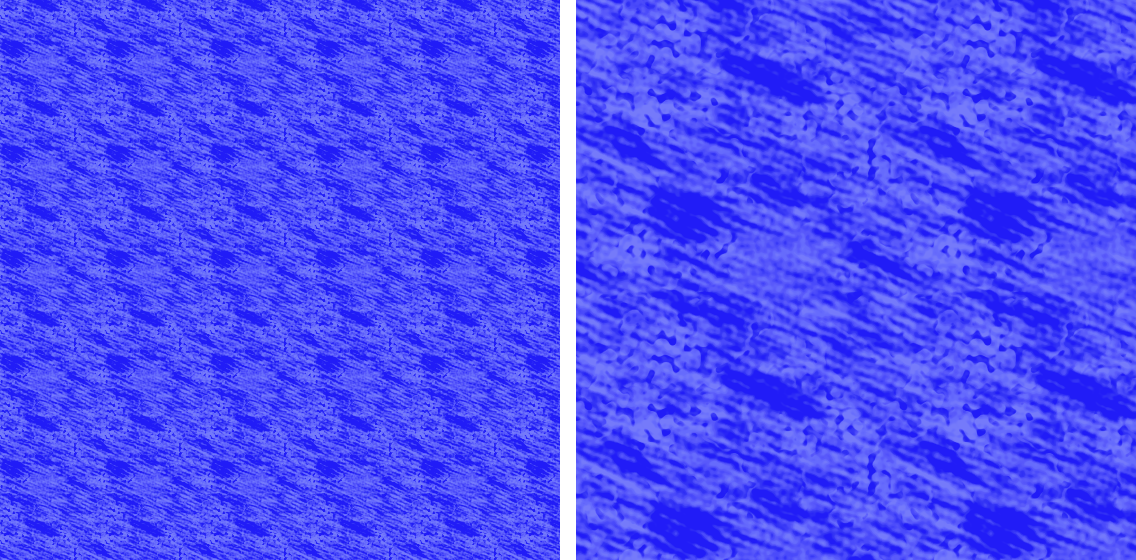
Left, the full canvas; right, a detail of the centre.
This texture map is drawn by a WebGL 2 fragment shader. Its source:

```glsl
#version 300 es
precision highp float;
// Tiled blue weathered grain: slanted stripes, dark gouges and pitted pale crust.

uniform vec2 u_resolution;
out vec4 outColor;

const float TAU = 6.2831853;
const float REPEATS = 16.0 / 3.0;           // tiles across and down
const vec2 GRAIN_DIR = vec2(0.8944, 0.4472); // streak direction, y pointing down
const float STRIPES = 12.0;                 // stripe cycles per tile across
const float WARP = 0.035;                   // raggedness of patch outlines
const float DARK_DEPTH = 1.35;
const float CRUST_HEIGHT = 1.15;
const float PIT_DEPTH = 2.3;
const float SPECKLE = 1.3;
const vec3 CALM_AREA = vec3(0.43, 0.62, 0.17); // centre, radius

// Dark gouges: centre, half length, half width, in tile units
const int GOUGES = 7;
const vec4 GOUGE[GOUGES] = vec4[](
  vec4(0.41, 0.02, 0.20, 0.060), vec4(0.13, 0.46, 0.14, 0.075),
  vec4(0.43, 0.39, 0.11, 0.030), vec4(0.74, 0.62, 0.13, 0.030),
  vec4(0.24, 0.79, 0.08, 0.040), vec4(0.96, 0.25, 0.11, 0.035),
  vec4(0.10, 0.73, 0.10, 0.025));

// Pale crust: centre, radius
const int CRUSTS = 8;
const vec3 CRUST[CRUSTS] = vec3[](
  vec3(0.01, 0.11, 0.09), vec3(0.62, 0.10, 0.08), vec3(0.74, 0.29, 0.08),
  vec3(0.98, 0.57, 0.08), vec3(0.08, 0.90, 0.11), vec3(0.18, 0.10, 0.07),
  vec3(0.49, 0.17, 0.06), vec3(0.24, 0.56, 0.06));

// Colour ramp from deep to pale, and the level at which each colour sits
const int SHADES = 6;
const vec3 SHADE[SHADES] = vec3[](
  vec3(0.13, 0.11, 0.97), vec3(0.20, 0.20, 0.96), vec3(0.29, 0.29, 0.98),
  vec3(0.35, 0.35, 0.98), vec3(0.40, 0.42, 0.99), vec3(0.46, 0.48, 0.98));
const float LEVEL[SHADES] = float[](0.085, 0.265, 0.465, 0.67, 0.84, 0.955);

float hash(vec2 p) {
  vec3 q = fract(p.xyx * 0.1031);
  q += dot(q, q.yzx + 33.33);
  return fract((q.x + q.y) * q.z);
}

float cornerSlope(vec2 cell, vec2 offset, vec2 period, float seed) {
  float angle = TAU * hash(mod(cell, period) + seed);
  return dot(vec2(cos(angle), sin(angle)), offset);
}

// Gradient noise over p in tile units, repeating every whole tile
float tileNoise(vec2 p, vec2 cells, float seed) {
  p *= cells;
  vec2 i = floor(p), f = p - i;
  vec2 w = f * f * f * (f * (f * 6.0 - 15.0) + 10.0);
  vec2 e = vec2(1.0, 0.0);
  float a = cornerSlope(i, f, cells, seed);
  float b = cornerSlope(i + e.xy, f - e.xy, cells, seed);
  float c = cornerSlope(i + e.yx, f - e.yx, cells, seed);
  float d = cornerSlope(i + e.xx, f - e.xx, cells, seed);
  return mix(mix(a, b, w.x), mix(c, d, w.x), w.y);
}

vec2 wrapOffset(vec2 d) { return d - round(d); }

float gougeMask(vec2 p) {
  float mask = 0.0;
  for (int i = 0; i < GOUGES; i++) {
    vec2 d = wrapOffset(p - GOUGE[i].xy);
    vec2 local = vec2(dot(d, GRAIN_DIR), dot(d, vec2(-GRAIN_DIR.y, GRAIN_DIR.x)));
    mask = max(mask, 1.0 - smoothstep(0.65, 1.15, length(local / GOUGE[i].zw)));
  }
  return mask;
}

float crustMask(vec2 p) {
  float mask = 0.0;
  for (int i = 0; i < CRUSTS; i++) {
    float d = length(wrapOffset(p - CRUST[i].xy)) / CRUST[i].z;
    mask = max(mask, 1.0 - smoothstep(0.5, 1.3, d));
  }
  return mask;
}

vec3 ramp(float t) {
  vec3 color = SHADE[0];
  for (int i = 1; i < SHADES; i++)
    color = mix(color, SHADE[i], smoothstep(LEVEL[i - 1], LEVEL[i], t));
  return color;
}

void main() {
  vec2 uv = gl_FragCoord.xy / u_resolution;
  vec2 p = vec2(uv.x, 1.0 - uv.y) * REPEATS;
  vec2 slant = vec2(p.y, 2.0 * p.y - p.x); // whole-number shear keeps tiles seamless

  // Patch layout with ragged outlines
  vec2 warped = p + WARP * vec2(tileNoise(p, vec2(11.0), 3.0), tileNoise(p, vec2(13.0), 17.0))
                  + WARP * tileNoise(p, vec2(24.0), 29.0);
  float gouge = gougeMask(warped);
  float calm = 1.0 - smoothstep(0.5, 1.2, length(wrapOffset(warped - CALM_AREA.xy)) / CALM_AREA.z);
  float vein = 1.0 - smoothstep(0.02, 0.13, abs(tileNoise(warped, vec2(6.0, 7.0), 41.0)));
  float crust = max(crustMask(warped), 0.7 * vein) * (1.0 - gouge) * (1.0 - 0.8 * calm);

  // Slanted streaks and regular stripes
  float streaks = 1.8 * tileNoise(slant, vec2(11.0, 8.0), 53.0)
                + 2.1 * tileNoise(slant, vec2(28.0, 21.0), 67.0);
  float stripes = sin(TAU * STRIPES * slant.y) * mix(0.45, 0.75, gouge) * (1.0 - 0.7 * max(crust, calm));

  // Pits in the crust and fine speckle
  float pits = smoothstep(0.08, 0.3, tileNoise(p, vec2(30.0), 79.0)) * crust;
  float speckle = SPECKLE * tileNoise(p, vec2(47.0), 97.0);

  float height = streaks * (1.0 - 0.4 * max(crust, calm)) + stripes + speckle + 0.3 * calm
               + CRUST_HEIGHT * crust - PIT_DEPTH * pits - DARK_DEPTH * gouge - 0.1;
  outColor = vec4(ramp(1.0 / (1.0 + exp(-1.7 * height))), 1.0);
}
```
